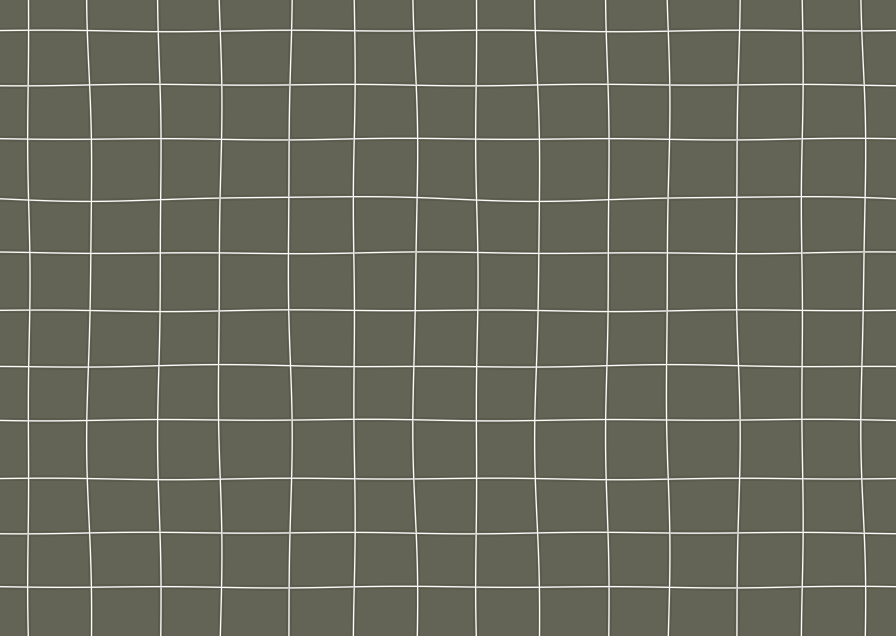
This pattern is drawn by a Shadertoy shader. Its source:

```glsl
const float TILES_ACROSS = 2.0;
const float TILE = 384.0;            // side of one repeat, in pattern units
const float TAU = 6.2831853;
const float LINE_WIDTH = 1.15;
const float FINE_WOBBLE = 0.5;       // amplitude of the second harmonic
const float EDGE_SHADE = 0.04;
const vec3 GROUND = vec3(0.392, 0.392, 0.337);
const vec3 INK = vec3(0.985, 0.985, 0.98);

// Hand-drawn lines: centre, bend amplitude, bend peak, fine wobble peak
const vec4 COLUMNS[7] = vec4[7](
    vec4( 24.6, 0.7, 260.0,  40.0),
    vec4( 76.7, 2.0, 175.0, 100.0),
    vec4(136.8, 1.3, 170.0,  95.0),
    vec4(188.5, 1.3, 105.0,  80.0),
    vec4(248.5, 1.5,   0.0, 175.0),
    vec4(303.6, 0.4,  30.0,  70.0),
    vec4(356.0, 1.9, 155.0, 100.0));

const vec4 ROWS[8] = vec4[8](
    vec4( 26.4, 0.3, 150.0, 145.0),
    vec4( 72.8, 0.3,  10.0,  20.0),
    vec4(119.2, 0.3, 210.0,  50.0),
    vec4(170.3, 1.9,  85.0,  65.0),
    vec4(216.8, 0.4, 190.0,  75.0),
    vec4(266.2, 0.4, 130.0, 145.0),
    vec4(313.8, 0.8,  10.0,  90.0),
    vec4(360.0, 0.3,  60.0,  35.0));

// Distance across a wavy line that repeats with the tile
float lineDistance(vec4 line, float across, float along) {
    float bend = line.y * cos(TAU * (along - line.z) / TILE);
    float wobble = FINE_WOBBLE * cos(2.0 * TAU * (along - line.w) / TILE);
    float offset = across - line.x - bend - wobble;
    return abs(mod(offset + 0.5 * TILE, TILE) - 0.5 * TILE);
}

// Share of a pixel-wide window covered by the stroke
float strokeCoverage(float d, float pixel) {
    float halfWidth = 0.5 * LINE_WIDTH;
    float covered = min(d + 0.5 * pixel, halfWidth) - max(d - 0.5 * pixel, -halfWidth);
    return clamp(covered / pixel, 0.0, 1.0);
}

// Faint dark band on either side of a stroke
float edgeBand(float d) {
    return smoothstep(0.9, 1.4, d) * (1.0 - smoothstep(2.0, 2.7, d));
}

void mainImage(out vec4 fragColor, in vec2 fragCoord) {
    float pixel = TILES_ACROSS * TILE / iResolution.x;
    vec2 p = vec2(fragCoord.x, iResolution.y - fragCoord.y) * pixel;

    // Nearest column and row
    float columnDist = TILE;
    float rowDist = TILE;
    for (int i = 0; i < 7; i++)
        columnDist = min(columnDist, lineDistance(COLUMNS[i], p.x, p.y));
    for (int i = 0; i < 8; i++)
        rowDist = min(rowDist, lineDistance(ROWS[i], p.y, p.x));

    // Shaded ground, then ink
    float shade = max(edgeBand(columnDist), edgeBand(rowDist));
    float ink = max(strokeCoverage(columnDist, pixel), strokeCoverage(rowDist, pixel));
    vec3 color = mix(GROUND - EDGE_SHADE * shade, INK, ink);
    fragColor = vec4(color, 1.0);
}
```
